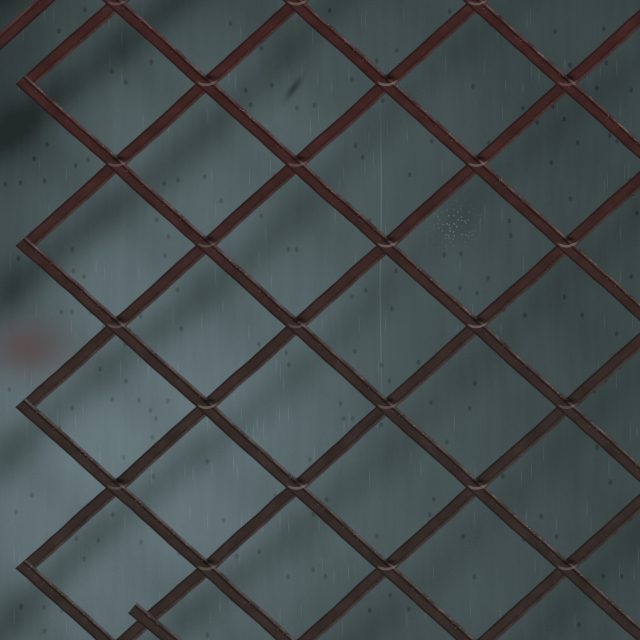
A Shadertoy shader for this pattern:

```glsl
// Diamond lattice of painted, worn flat bars in front of a dull steel plate.
// Two families of bars come from rounding skewed lattice coordinates; the plate
// is a soft glow with blurred bar shadows, layered-sine mottling and cell specks.

#define PERIOD vec2(0.2815, 0.2522)   // diamond width and height
#define ORIGIN vec2(0.0405, 0.8685)   // one corner on the left zigzag
#define HALF_WIDTH 0.0104
#define WOBBLE 0.0011
#define SHADOW_STRENGTH 0.36
#define WEAR 0.75
#define STEEL_DARK vec3(0.205, 0.245, 0.245)
#define STEEL_LIGHT vec3(0.425, 0.495, 0.515)
#define BROWN vec3(0.205, 0.170, 0.158)
#define RED_BROWN vec3(0.240, 0.143, 0.137)
#define BARE_METAL vec3(0.47, 0.43, 0.42)

vec2 hash2(vec2 p) {
    return fract(sin(vec2(dot(p, vec2(127.1, 311.7)), dot(p, vec2(269.5, 183.3)))) * 43758.5);
}

// Layered sines, roughly -1..1
float waves(vec2 p) {
    float sum = 0.0, amp = 0.5;
    for (int i = 0; i < 4; i++) {
        sum += amp * sin(p.x + 1.4 * sin(p.y)) * cos(0.8 * p.y + sin(p.x * 0.7));
        p = mat2(1.5, 1.2, -1.2, 1.5) * p + 2.3;
        amp *= 0.6;
    }
    return sum;
}

// Cellular noise: x = distance to nearest point, y = random value of its cell
vec2 cells(vec2 p) {
    vec2 base = floor(p), best = vec2(9.0, 0.0);
    for (int j = -1; j <= 1; j++)
    for (int i = -1; i <= 1; i++) {
        vec2 id = base + vec2(i, j), h = hash2(id);
        float d = length(id + 0.2 + 0.6 * h - p);
        if (d < best.x) best = vec2(d, fract(h.x * 17.0 + h.y * 31.0));
    }
    return best;
}

float blob(vec2 p, vec2 radius) { return exp(-dot(p / radius, p / radius)); }

// Soft periodic band around integers
float band(float x, float width) {
    float d = x - round(x);
    return exp(-d * d / (width * width));
}

vec3 plate(vec2 uv, vec2 ab) {
    float light = 0.14 + 0.76 * blob(uv - vec2(0.19, 0.30), vec2(0.42, 0.47));
    light += 0.17 * blob(uv - vec2(0.43, 0.82), vec2(0.22, 0.25));
    light -= 0.28 * smoothstep(0.16, 0.0, uv.x) * smoothstep(0.35, 0.6, uv.y);

    // Blurred shadows lie below and to the right of the bars
    float bend = 0.06 * sin(7.0 * uv.x + 3.0 * uv.y);
    float shade = band(ab.y - 0.25 + bend, 0.17) + 0.3 * band(ab.x + 0.3 + bend, 0.2);
    light -= SHADOW_STRENGTH * shade * mix(1.0, 0.3, smoothstep(0.15, 0.75, uv.x));
    light += 0.10 * waves(uv * vec2(9.0, 7.0)) + 0.035 * waves(uv * vec2(170.0, 14.0));
    light += 0.05 * (hash2(floor(uv * 600.0)).x - 0.5);

    // Upright scratches, seam and pits
    vec2 scratch = cells(uv * vec2(150.0, 13.0));
    light += 0.14 * smoothstep(0.25, 0.05, scratch.x) * step(0.88, scratch.y);
    float seam = smoothstep(0.0022, 0.0, abs(uv.x - 0.595 - 0.001 * sin(uv.y * 20.0)));
    light += 0.22 * seam * smoothstep(0.25, 0.5, uv.y) * smoothstep(0.9, 0.7, uv.y);
    vec2 pit = cells(uv * vec2(48.0, 34.0));
    light -= 0.25 * smoothstep(0.20, 0.06, pit.x) * step(0.86, pit.y);
    vec2 gouge = mat2(0.8, 0.6, -0.6, 0.8) * (uv - vec2(0.459, 0.862));
    light -= 0.45 * blob(gouge, vec2(0.005, 0.021));
    vec2 dust = cells(uv * 170.0);
    light += 0.5 * blob(uv - vec2(0.71, 0.65), vec2(0.03)) * smoothstep(0.4, 0.1, dust.x) * step(0.5, dust.y);

    vec3 col = mix(STEEL_DARK, STEEL_LIGHT, clamp(light, -0.3, 1.1));
    float rust = blob(uv - vec2(0.045, 0.455), vec2(0.055, 0.04));
    return mix(col, vec3(0.34, 0.25, 0.25), 0.65 * rust);
}

// Bar paint: s runs -1..1 across with the lit edge at +1, along follows the bar
vec3 paint(float s, float along, float id, float height, float edge) {
    vec3 col = mix(BROWN, RED_BROWN, smoothstep(0.25, 0.9, height));
    col *= 1.0 + 0.13 * waves(vec2(along * 13.0, id * 5.0 + s));
    col *= 1.0 - 0.4 * smoothstep(-0.6, -1.0, s);
    col *= 1.0 - 0.35 * edge * exp(-pow((s - 0.45) * 8.0, 2.0));
    float worn = 0.5 + 0.5 * waves(vec2(along * 21.0, id * 3.7));
    float rim = smoothstep(0.55, 0.8, s) * smoothstep(1.15, 0.9, s);
    vec2 chip = cells(vec2(along * 34.0, id * 7.3 + s * 2.0));
    float chips = smoothstep(0.32, 0.12, chip.x) * step(0.83, chip.y) * smoothstep(-0.6, 0.7, s);
    return mix(col, BARE_METAL, WEAR * clamp(edge * rim * worn + 0.5 * chips * edge, 0.0, 1.0));
}

// Loose bar from a to b: x = signed distance across, y = distance past its ends
vec2 looseBar(vec2 p, vec2 a, vec2 b) {
    vec2 dir = normalize(b - a), q = p - 0.5 * (a + b);
    return vec2(dot(q, vec2(-dir.y, dir.x)), abs(dot(q, dir)) - 0.5 * length(b - a));
}

void mainImage(out vec4 fragColor, in vec2 fragCoord) {
    vec2 uv = fragCoord / iResolution.y;
    float px = 1.0 / iResolution.y;
    float spacing = 1.0 / length(1.0 / PERIOD);

    // Lattice coordinates: x counts falling bars, y counts rising bars
    vec2 cell = (uv - ORIGIN) / PERIOD;
    vec2 ab = vec2(cell.x + cell.y, cell.x - cell.y), id = round(ab);
    vec2 across = (ab - id) * spacing;
    across += WOBBLE * vec2(waves(vec2(ab.y * 5.0, id.x * 3.0)), waves(vec2(ab.x * 5.0, id.y * 3.0)));
    vec2 s = across / HALF_WIDTH;
    vec2 starts = (ab.yx + id) * spacing + HALF_WIDTH;   // bars end at the left zigzag
    vec2 cover = smoothstep(px, -px, max(abs(across) - HALF_WIDTH, -starts));

    vec3 col = plate(uv, ab);
    col = mix(col, paint(s.y, ab.x, id.y + 40.0, uv.y, 0.4), cover.y);
    col = mix(col, paint(s.x, ab.y, id.x, uv.y, 1.0), cover.x);

    // Crossings: dark gap above a pale bent lip
    vec2 d = ab - id, q = 0.5 * vec2(d.x + d.y, d.x - d.y) * PERIOD;
    float joint = step(0.5, id.x + id.y);
    col *= 1.0 - 0.6 * joint * blob(q - vec2(0.004, 0.010), vec2(0.009, 0.004));
    float lip = abs(q.y - 22.0 * q.x * q.x + 0.001) - 0.0012;
    lip = smoothstep(0.0018, 0.0, lip) * smoothstep(0.018, 0.010, abs(q.x - 0.002));
    col = mix(col, BARE_METAL, joint * lip * (0.35 + 0.4 * hash2(id).x));

    // Loose bar in the top corner and broken stub at the bottom
    vec2 corner = looseBar(uv, vec2(-0.05, 0.89), vec2(0.11, 1.035));
    vec2 stub = looseBar(uv, vec2(0.207, 0.050), vec2(0.31, -0.035));
    col = mix(col, paint(corner.x / HALF_WIDTH, uv.x * 4.0, 9.0, uv.y, 0.6), smoothstep(px, -px, max(abs(corner.x) - HALF_WIDTH, corner.y)));
    col = mix(col, paint(stub.x / HALF_WIDTH, uv.x * 4.0, 5.0, uv.y, 1.0), smoothstep(px, -px, max(abs(stub.x) - HALF_WIDTH, stub.y)));
    fragColor = vec4(col, 1.0);
}
```
